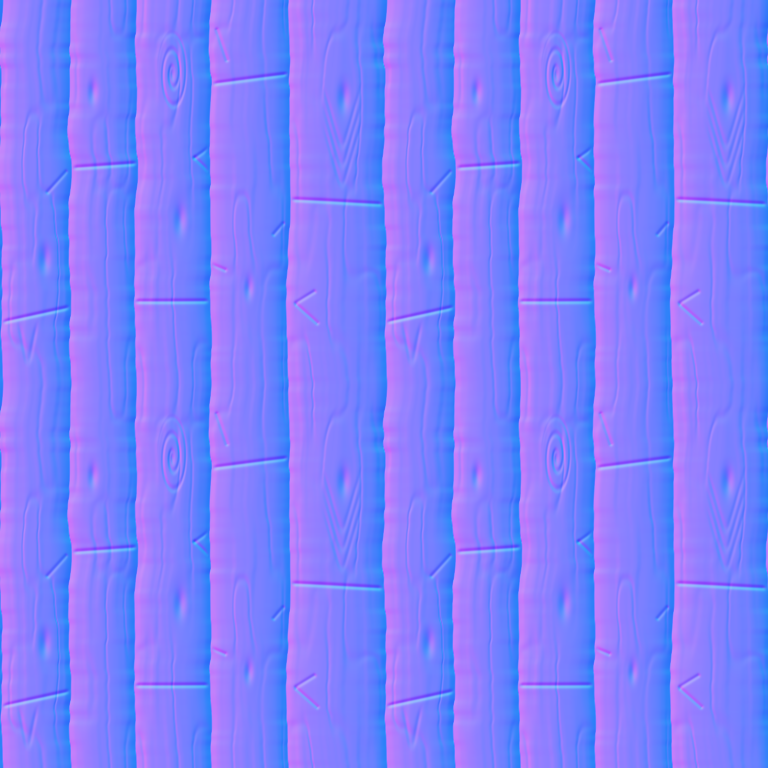
This texture map is drawn by a Shadertoy shader. Its source:

```glsl
#define REPEATS 2.0
#define EDGE_DROP 0.017
#define LEFT_ROUND 0.034
#define RIGHT_ROUND 0.021
#define CROWN 0.17
#define WOBBLE 0.012
#define GRAIN_DEPTH 0.0016
#define CREASE_DEPTH 0.0012
#define JOINT_DEPTH 0.0036
#define CRACK_DEPTH 0.0022
#define SLOPE_STEP 0.0022

const int PLANKS = 5;
const float EDGES[6] = float[6](0.0, 0.182, 0.354, 0.547, 0.75, 1.0);

// Height of each end joint and its rise across the plank
const vec2 JOINTS[5] = vec2[5](
    vec2(0.18, 0.04), vec2(0.568, 0.012), vec2(0.216, 0.0),
    vec2(0.794, 0.026), vec2(0.474, -0.012));

// Knot centre and radius
const vec3 KNOTS[6] = vec3[6](
    vec3(0.117, 0.323, 0.012), vec3(0.242, 0.76, 0.010),
    vec3(0.448, 0.805, 0.007), vec3(0.469, 0.427, 0.012),
    vec3(0.648, 0.25, 0.009), vec3(0.896, 0.745, 0.012));

// Crack end points
const vec4 CRACKS[8] = vec4[8](
    vec4(0.125, 0.50, 0.172, 0.552), vec4(0.508, 0.589, 0.540, 0.612),
    vec4(0.508, 0.589, 0.541, 0.557), vec4(0.565, 0.922, 0.591, 0.844),
    vec4(0.555, 0.31, 0.586, 0.297), vec4(0.714, 0.39, 0.737, 0.417),
    vec4(0.771, 0.211, 0.818, 0.24), vec4(0.773, 0.206, 0.826, 0.159));

float hash(vec2 p) {
    return fract(sin(dot(p, vec2(127.1, 311.7))) * 43758.5453);
}

// Value noise that wraps after the given number of cells
float noise(vec2 p, vec2 period) {
    vec2 i = floor(p), f = fract(p);
    f = f * f * f * (f * (f * 6.0 - 15.0) + 10.0);
    vec2 a = mod(i, period), b = mod(i + 1.0, period);
    return mix(mix(hash(a), hash(vec2(b.x, a.y)), f.x),
               mix(hash(vec2(a.x, b.y)), hash(b), f.x), f.y);
}

float bump(float d, float width) {
    return exp(-d * d / (width * width));
}

float segmentDistance(vec2 p, vec2 a, vec2 b) {
    vec2 pa = p - a, ba = b - a;
    return length(pa - ba * clamp(dot(pa, ba) / dot(ba, ba), 0.0, 1.0));
}

vec2 wrapOffset(vec2 d) {
    return fract(d + 0.5) - 0.5;
}

// Rounded V of grain, opening upwards from its tip
float veeGrain(vec2 d, float steepness, float reach) {
    float arm = sqrt(d.x * d.x + 0.00004) - 0.006 - d.y / steepness;
    return bump(arm, 0.005) * smoothstep(-0.02, 0.01, d.y)
         * smoothstep(reach, reach * 0.6, d.y);
}

// Oval curl of grain
float curlGrain(vec2 d) {
    vec2 q = d / vec2(0.038, 0.105);
    float r = length(q);
    float turn = atan(q.y, q.x) / 6.28318;
    return pow(0.5 + 0.5 * cos(6.28318 * (r * 2.2 - turn)), 3.0)
         * smoothstep(1.1, 0.85, r) * smoothstep(0.05, 0.25, r);
}

float woodHeight(vec2 uv) {
    vec2 p = fract(uv);

    // Uneven plank sides
    float sway = noise(p * vec2(5.0, 9.0), vec2(5.0, 9.0)) - 0.5;
    float chips = noise(p * vec2(7.0, 38.0), vec2(7.0, 38.0)) - 0.5;
    float x = fract(p.x + WOBBLE * sway + 0.35 * WOBBLE * chips);
    int id = 0;
    for (int i = 1; i < PLANKS; i++) if (x >= EDGES[i]) id = i;
    float left = x - EDGES[id], right = EDGES[id + 1] - x;
    float width = left + right;
    float h = CROWN * left * right / width
            - EDGE_DROP * (exp(-left / LEFT_ROUND) + exp(-right / RIGHT_ROUND));
    float inside = smoothstep(0.0, 0.016, min(left, right));

    // Knots dent the wood and push the grain aside
    float across = left;
    float marks = 0.0;
    for (int i = 0; i < 6; i++) {
        vec2 d = wrapOffset(p - KNOTS[i].xy);
        float r = KNOTS[i].z;
        vec2 e = d / (r * vec2(1.0, 2.8));
        across -= 0.8 * d.x * exp(-dot(e, e) * 0.12);
        marks += 0.55 * r * exp(-dot(e, e));
    }

    // Fine streaks and long wandering creases
    float seed = float(id) * 37.0;
    across += 0.012 * (noise(vec2(left * 9.0 + seed, p.y * 7.0), vec2(999.0, 7.0)) - 0.5);
    float streak = noise(vec2(across * 58.0 + seed, p.y * 4.0), vec2(999.0, 4.0));
    float field = noise(vec2(across * 24.0 + seed + 9.0, p.y * 5.0), vec2(999.0, 5.0));
    float grain = GRAIN_DEPTH * streak - CREASE_DEPTH * bump(field - 0.5, 0.09);

    // Grain figures and cracks
    float figure = curlGrain(wrapOffset(p - vec2(0.45, 0.81)));
    figure += veeGrain(wrapOffset(p - vec2(0.073, 0.06)), 5.5, 0.11);
    for (int i = 0; i < 3; i++)
        figure += 0.7 * veeGrain(wrapOffset(p - vec2(0.891, 0.52 + 0.05 * float(i))), 3.6, 0.17);
    marks += 0.0018 * figure;
    for (int i = 0; i < 8; i++)
        marks += CRACK_DEPTH * bump(segmentDistance(p, CRACKS[i].xy, CRACKS[i].zw), 0.005);

    // End joint
    float rise = JOINTS[id].y * (left / width - 0.5);
    float gap = wrapOffset(vec2(p.y - JOINTS[id].x - rise)).x + 0.002 * sway;
    return h + inside * (grain - marks - JOINT_DEPTH * bump(gap, 0.0055));
}

void mainImage(out vec4 fragColor, in vec2 fragCoord) {
    vec2 uv = REPEATS * fragCoord / iResolution.xy;
    vec2 e = vec2(SLOPE_STEP, 0.0);
    vec2 slope = vec2(woodHeight(uv + e.xy) - woodHeight(uv - e.xy),
                      woodHeight(uv - e.yx) - woodHeight(uv + e.yx)) / (2.0 * SLOPE_STEP);

    // Encode the slope as a tangent-space normal
    vec2 n = slope / sqrt(1.0 + dot(slope, slope));
    fragColor = vec4(0.5 + 0.5 * n, 1.0 - 0.06 * dot(n, n), 1.0);
}
```
